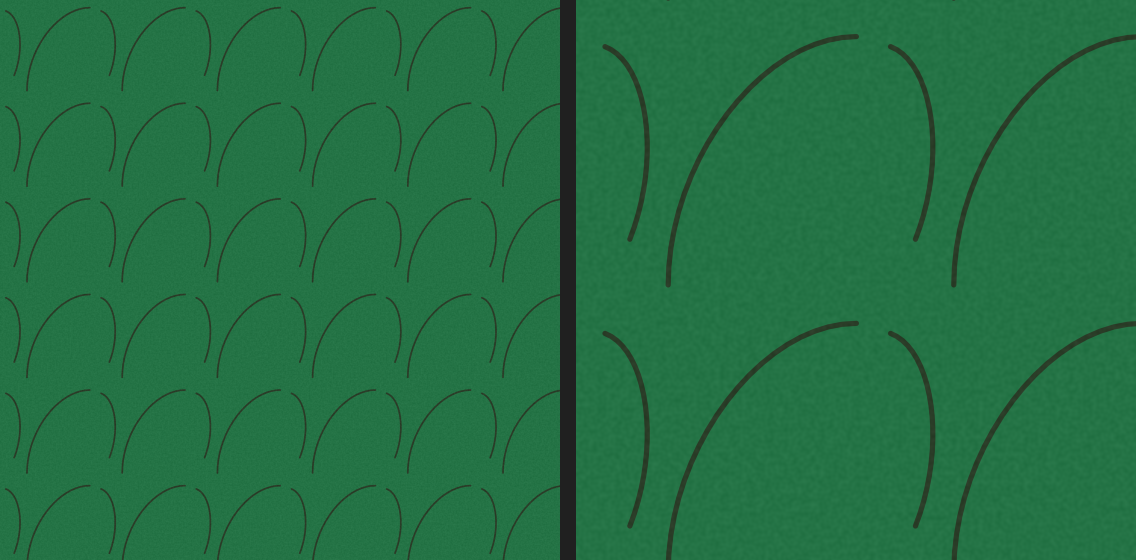
Left, the full canvas; right, a detail of the centre.
Reproduce this pattern procedurally as a WebGL 2 fragment shader.

```glsl
#version 300 es
precision highp float;

uniform vec2 u_resolution;
out vec4 outColor;

const vec3 CLOTH_GREEN = vec3(0.141, 0.452, 0.272);
const vec3 THREAD_DARK = vec3(0.165, 0.235, 0.155);
const vec2 PITCH = vec2(0.1700, 0.1707);
const vec2 TILE_ORIGIN = vec2(0.0391, 0.8268);
const float HALF_WIDTH = 0.00155;
const int CURVE_STEPS = 20;

vec2 hashGradient(vec2 cell) {
    vec3 h = fract(cell.xyx * vec3(0.1031, 0.1030, 0.0973));
    h += dot(h, h.yzx + 33.33);
    float angle = 6.28319 * fract((h.x + h.y) * h.z);
    return vec2(cos(angle), sin(angle));
}

float gradientNoise(vec2 p) {
    vec2 i = floor(p);
    vec2 f = p - i;
    vec2 w = f * f * f * (f * (f * 6.0 - 15.0) + 10.0);
    float a = dot(hashGradient(i), f);
    float b = dot(hashGradient(i + vec2(1, 0)), f - vec2(1, 0));
    float c = dot(hashGradient(i + vec2(0, 1)), f - vec2(0, 1));
    float d = dot(hashGradient(i + vec2(1, 1)), f - vec2(1, 1));
    return mix(mix(a, b, w.x), mix(c, d, w.x), w.y);
}

float segmentDistance(vec2 p, vec2 a, vec2 b) {
    vec2 ab = b - a;
    float t = clamp(dot(p - a, ab) / dot(ab, ab), 0.0, 1.0);
    return length(p - a - ab * t);
}

vec2 cubicPoint(vec2 a, vec2 b, vec2 c, vec2 d, float t) {
    float s = 1.0 - t;
    return s * s * s * a + 3.0 * s * s * t * b + 3.0 * s * t * t * c + t * t * t * d;
}

// Distance to a cubic curve, measured along short chords
float curveDistance(vec2 p, vec2 a, vec2 b, vec2 c, vec2 d) {
    float nearest = 1.0;
    vec2 previous = a;
    for (int i = 1; i <= CURVE_STEPS; i++) {
        vec2 next = cubicPoint(a, b, c, d, float(i) / float(CURVE_STEPS));
        nearest = min(nearest, segmentDistance(p, previous, next));
        previous = next;
    }
    return nearest;
}

// One tile: a broad rising arc and a short hooked arc
float motifDistance(vec2 p) {
    float broadArc = curveDistance(p, vec2(0.0091, 0.0117), vec2(0.0091, 0.0856),
                                   vec2(0.0651, 0.1595), vec2(0.1211, 0.1595));
    float hookArc = curveDistance(p, vec2(0.1415, 0.1535), vec2(0.1667, 0.1440),
                                  vec2(0.1754, 0.0875), vec2(0.1563, 0.0389));
    return min(broadArc, hookArc);
}

float strokeMask(float dist, float halfWidth, float softness) {
    return 1.0 - smoothstep(halfWidth - softness, halfWidth + softness, dist);
}

float clothGrain(vec2 uv) {
    return 0.6 * gradientNoise(uv * 370.0) + 0.4 * gradientNoise(uv * 190.0 + 17.3);
}

void main() {
    vec2 uv = gl_FragCoord.xy / u_resolution.y;
    float pixel = 1.0 / u_resolution.y;

    // Repeat the motif on a grid
    vec2 local = fract((uv - TILE_ORIGIN) / PITCH) * PITCH;
    float stroke = strokeMask(motifDistance(local), HALF_WIDTH, 0.65 * pixel);
    vec3 color = mix(CLOTH_GREEN, THREAD_DARK, stroke);

    // Fine grain over cloth and lines
    color += 0.045 * clothGrain(uv);
    outColor = vec4(color, 1.0);
}
```
